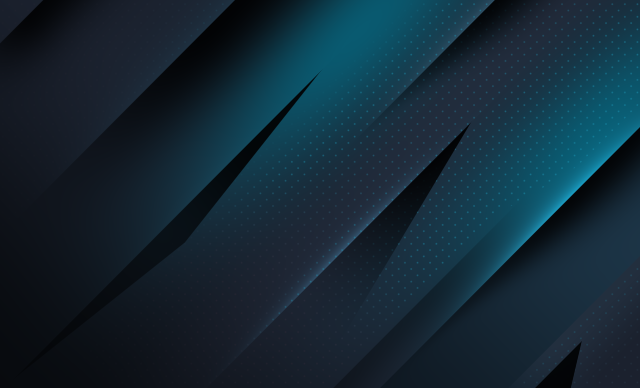
Write a Shadertoy shader that draws this background.

```glsl
// Dark overlapping diagonal sheets with teal glows, cast shadows and a fine dot grid.

const vec3 INK   = vec3(0.030, 0.040, 0.055);
const vec3 SLATE = vec3(0.105, 0.130, 0.180);
const vec3 MAUVE = vec3(0.150, 0.170, 0.235);
const vec3 TEAL  = vec3(0.030, 0.370, 0.460);
const vec3 STEEL = vec3(0.110, 0.205, 0.275);
const vec3 CYAN  = vec3(0.060, 0.330, 0.400);
const vec3 SHADE = vec3(0.006, 0.010, 0.016);

// Antialiased step: 0 for negative x, 1 for positive x.
float cover(float x) {
    float soft = 1.0 / iResolution.y;
    return smoothstep(-soft, soft, x);
}

// Soft elliptical spot.
float spot(vec2 q, vec2 middle, vec2 radius) {
    vec2 v = (q - middle) / radius;
    return exp(-dot(v, v));
}

// Light that gathers on the upper-left side of an edge.
float rimLight(float across, float width) {
    return cover(-across) * exp(min(across, 0.0) / width);
}

// Shadow that falls off on the lower-right side of an edge.
float castShade(float across, float width) {
    float x = max(across, 0.0) / width;
    return cover(across) * exp(-x * x);
}

// Sharp sliver between an edge and a second line at the given width.
float sliver(float across, float width) {
    return cover(across) * cover(width - across);
}

// Dots on a square lattice that runs along the diagonals.
float dotGrid(vec2 q, float period) {
    vec2 cell = (fract((q - vec2(0.1394, 1.3377)) / period + 0.5) - 0.5) * period;
    float radius = 0.0028;
    float soft = 1.2 / iResolution.y;
    return 1.0 - smoothstep(radius - soft, radius + soft, length(cell));
}

// Large colour fields below the sheets.
vec3 colourField(vec2 q) {
    vec3 col = mix(INK, SLATE, smoothstep(0.0, 1.2, q.y));
    col = mix(col, MAUVE, 0.75 * spot(q, vec2(0.46, 2.05), vec2(0.16, 1.1)));
    col = mix(col, STEEL, 0.6 * spot(q, vec2(0.72, 1.6), vec2(0.17, 0.6)));
    col = mix(col, TEAL, 0.95 * spot(q, vec2(0.0, 1.85), vec2(0.25, 0.75)));
    return mix(col, TEAL, 0.95 * spot(q, vec2(0.90, 2.2), vec2(0.24, 0.65)));
}

// Sheets on the lower right, past the bright edge.
vec3 lowerSheets(vec3 col, vec2 q, float brightEdge, float lastEdge) {
    vec3 sheet = mix(vec3(0.055, 0.090, 0.125), STEEL, smoothstep(0.8, 2.1, q.y));
    col = mix(col, sheet, cover(q.x - brightEdge));
    float across = q.x - lastEdge;
    vec3 last = mix(vec3(0.135, 0.185, 0.245), SLATE, smoothstep(0.0, 0.22, across));
    return mix(col, last, cover(across) * smoothstep(1.2, 1.6, q.y));
}

void mainImage(out vec4 fragColor, in vec2 fragCoord) {
    vec2 p = fragCoord / iResolution.y;
    p.x *= 1.6552 * iResolution.y / iResolution.x;
    vec2 q = vec2(p.x - p.y, p.x + p.y); // across and along the diagonals
    float along = q.y;

    // Distances across each edge
    float corner = q.x + 0.888;
    float upper  = q.x + 0.392;
    float blade  = q.x - 0.013;
    float top    = q.x - 0.280;
    float middle = q.x - 0.534;
    float fold   = q.x - 0.862;
    float bright = q.x - 0.983;
    float notch  = q.x - 1.384;

    vec3 col = lowerSheets(colourField(q), q, 0.983, 1.315);

    // Rims of light
    col += vec3(0.015, 0.045, 0.055) * rimLight(upper, 0.08) * smoothstep(0.5, 1.4, along);
    col += vec3(0.010, 0.045, 0.055) * rimLight(blade, 0.05) * spot(q, vec2(0.0, 1.1), vec2(1.0, 0.4));
    col += vec3(0.080, 0.120, 0.140) * rimLight(top, 0.035) * smoothstep(1.5, 2.2, along);
    col += vec3(0.090, 0.190, 0.240) * rimLight(middle, 0.025) * spot(q, vec2(0.5, 1.25), vec2(1.0, 0.4));
    col += CYAN * rimLight(bright, 0.035) * spot(q, vec2(0.98, 1.92), vec2(1.0, 0.42));

    // Dot grid on the textured sheets
    float textured = cover(-upper) * 0.3
        + smoothstep(0.04, 0.2, q.x) * cover(-fold - 0.02 + 0.08 * smoothstep(1.7, 2.1, along))
        + cover(q.x - 1.33) * 0.6;
    vec3 dotColour = mix(vec3(0.16, 0.12, 0.16), vec3(0.08, 0.43, 0.52),
        smoothstep(0.12, 0.24, col.g + 0.03 * smoothstep(1.0, 1.6, along)));
    col = mix(col, dotColour + 0.3 * col,
        dotGrid(q, 0.0325) * textured * 0.65 * smoothstep(0.1, 1.3, along));

    // Soft shadows under the edges
    float shade = castShade(corner, 0.14) * smoothstep(0.65, 1.05, along);
    col = mix(col, SHADE, shade * 0.95);
    shade = castShade(upper, 0.20) * smoothstep(0.4, 1.5, along);
    col = mix(col, SHADE, shade);
    shade = castShade(top, 0.02 + 0.09 * smoothstep(1.6, 2.4, along)) * smoothstep(1.5, 2.3, along);
    col = mix(col, SHADE, shade * 0.95);
    shade = castShade(fold, 0.09) * (1.0 - smoothstep(1.3, 1.9, along));
    col = mix(col, SHADE, shade * 0.35);
    shade = castShade(bright, 0.02 + 0.11 * smoothstep(1.15, 2.2, along)) * smoothstep(1.0, 2.0, along);
    col = mix(col, SHADE, shade * 0.95);

    // Dark slivers with pointed tips
    float bladeWidth = 0.09 * min((1.642 - along) / 0.789, (along - 0.07) / 0.783);
    col = mix(col, SHADE, sliver(blade, bladeWidth) * mix(0.55, 0.95, smoothstep(0.7, 1.3, along)));
    shade = sliver(middle, 0.25 * (1.901 - along)) * smoothstep(0.95, 1.75, along);
    col = mix(col, SHADE, shade * exp(-2.0 * max(middle, 0.0)));
    col = mix(col, SHADE, sliver(notch, 0.62 * (1.625 - along)) * 0.95);

    fragColor = vec4(clamp(col, 0.0, 1.0), 1.0);
}
```
